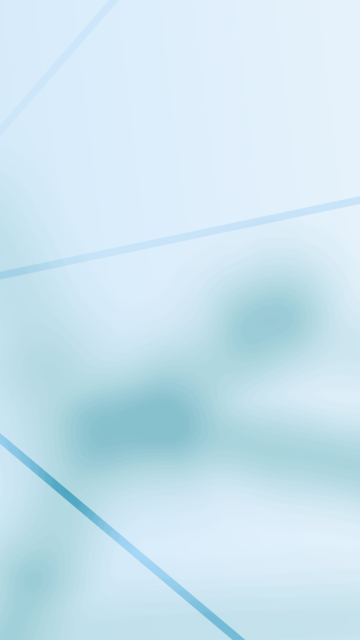
Reproduce this background procedurally as a Shadertoy shader.

```glsl
// Pale blue backdrop with drifting teal mist in soft contour steps, crossed by three thin glassy lines.

vec2 hashGradient(vec2 cell) {
    float angle = 6.2832 * fract(sin(dot(cell, vec2(127.1, 311.7))) * 43758.5);
    return vec2(cos(angle), sin(angle));
}

float gradientNoise(vec2 p) {
    vec2 i = floor(p), f = fract(p);
    vec2 u = f * f * (3.0 - 2.0 * f);
    vec2 e = vec2(0.0, 1.0);
    float low = mix(dot(hashGradient(i), f),
                    dot(hashGradient(i + e.yx), f - e.yx), u.x);
    float high = mix(dot(hashGradient(i + e.xy), f - e.xy),
                     dot(hashGradient(i + e.yy), f - e.yy), u.x);
    return mix(low, high, u.y);
}

float segmentDistance(vec2 p, vec2 a, vec2 b) {
    vec2 ab = b - a;
    return length(p - a - ab * clamp(dot(p - a, ab) / dot(ab, ab), 0.0, 1.0));
}

// Gaussian band, cubed so that overlapping bands blend like a soft maximum
float mistBand(vec2 p, vec2 a, vec2 b, float width, float strength) {
    float d = segmentDistance(p, a, b) / width;
    return pow(strength * exp(-d * d), 3.0);
}

float mistDensity(vec2 p) {
    // Dark core, rising ridge and its crest
    float sum = mistBand(p, vec2(0.30, 0.585), vec2(0.45, 0.605), 0.17, 0.85);
    sum += mistBand(p, vec2(0.46, 0.65), vec2(0.75, 0.88), 0.15, 0.47);
    sum += mistBand(p, vec2(0.71, 0.87), vec2(0.78, 0.90), 0.15, 0.61);
    sum += mistBand(p, vec2(0.82, 0.86), vec2(1.05, 0.80), 0.12, 0.22);
    // Arm to the right
    sum += mistBand(p, vec2(0.45, 0.59), vec2(1.05, 0.475), 0.12, 0.54);
    // Left haze, leg and lower corner
    sum += mistBand(p, vec2(-0.06, 1.15), vec2(0.13, 0.77), 0.15, 0.29);
    sum += mistBand(p, vec2(0.13, 0.74), vec2(0.20, 0.55), 0.17, 0.38);
    sum += mistBand(p, vec2(0.23, 0.48), vec2(0.10, 0.18), 0.13, 0.45);
    sum += mistBand(p, vec2(0.09, 0.16), vec2(0.03, 0.0), 0.15, 0.59);
    // Floor haze
    sum += mistBand(p, vec2(0.0, 0.0), vec2(1.1, 0.06), 0.13, 0.28);
    return pow(sum, 1.0 / 3.0);
}

// Partly terraced value with soft risers
float softSteps(float v, float count) {
    float s = v * count;
    float stepped = (floor(s) + smoothstep(0.3, 0.7, fract(s))) / count;
    return mix(v, stepped, 0.7);
}

// Antialiased coverage of an infinite line through a and b
float lineMask(vec2 p, vec2 a, vec2 b, float halfWidth, float pixel) {
    vec2 dir = normalize(b - a);
    float d = abs(dot(p - a, vec2(-dir.y, dir.x)));
    return 1.0 - smoothstep(halfWidth - pixel, halfWidth + pixel, d);
}

void mainImage(out vec4 fragColor, in vec2 fragCoord) {
    vec2 p = fragCoord / iResolution.xy * vec2(1.0, 16.0 / 9.0);
    float pixel = 0.8 / iResolution.x;

    // Sky, slightly brighter to the right
    float across = clamp(p.x + 0.12 * (p.y - 1.2), 0.0, 1.0);
    vec3 color = mix(vec3(0.835, 0.92, 0.982), vec3(0.898, 0.948, 0.984), softSteps(across, 9.0));

    // Mist with gently wandering contours
    vec2 wander = vec2(gradientNoise(p * 6.0), gradientNoise(p * 6.0 + 19.0));
    float mist = softSteps(mistDensity(p + 0.014 * wander), 18.0);
    color = mix(color, vec3(0.685, 0.842, 0.878), clamp(mist / 0.5, 0.0, 1.0));
    color = mix(color, vec3(0.53, 0.755, 0.805), clamp((mist - 0.5) / 0.35, 0.0, 1.0));

    // Two faint upper lines, deeper where the mist is thick
    float corner = lineMask(p, vec2(0.0, 1.414), vec2(0.317, 1.778), 0.0105, pixel);
    color = mix(color, vec3(0.79, 0.895, 0.972), 0.75 * corner);
    float middle = lineMask(p, vec2(0.0, 1.012), vec2(1.0, 1.222), 0.0105, pixel);
    vec3 middleColor = mix(vec3(0.785, 0.893, 0.972), vec3(0.58, 0.79, 0.87), clamp(mist * 2.5, 0.0, 1.0));
    color = mix(color, middleColor, middle);

    // Strong lower line
    float lower = lineMask(p, vec2(0.0, 0.560), vec2(0.664, 0.0), 0.0115, pixel);
    vec3 lowerColor = mix(vec3(0.67, 0.85, 0.975), vec3(0.30, 0.65, 0.75), clamp(mist * 2.1, 0.0, 1.0));
    color = mix(color, lowerColor, lower);

    fragColor = vec4(color, 1.0);
}
```
